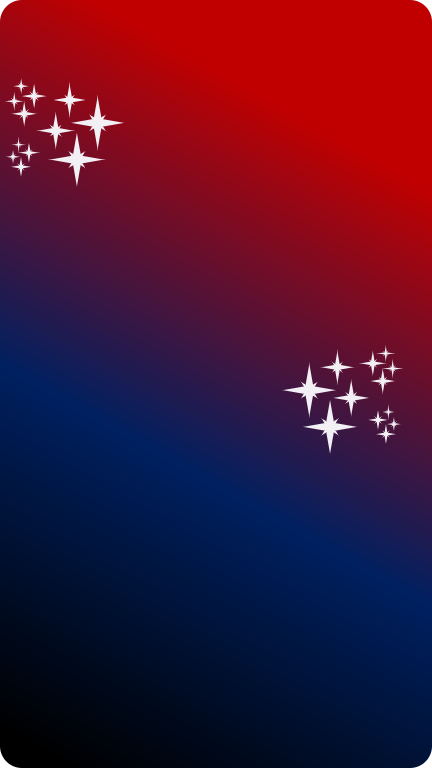
Write a Shadertoy shader that draws this background.

```glsl
// Rounded card with a diagonal black-blue-red gradient and two mirrored clusters of sparkling stars.

const vec3 BLACK = vec3(0.0);
const vec3 NAVY  = vec3(0.0, 0.125, 0.376);
const vec3 RED   = vec3(0.753, 0.0, 0.0);
const vec3 STAR  = vec3(0.95, 0.94, 0.96);
const vec3 PAPER = vec3(1.0);

// Star lists: xy = offset from the group anchor, z = spike length (canvas widths)
const vec3 LARGE_STARS[4] = vec3[4](
    vec3(0.0, 0.0, 0.061), vec3(-0.048, -0.085, 0.062),
    vec3(-0.065, 0.053, 0.037), vec3(-0.097, -0.018, 0.041));
const vec3 SMALL_STARS[4] = vec3[4](
    vec3(0.0, 0.0, 0.028), vec3(-0.023, -0.041, 0.028),
    vec3(-0.046, -0.012, 0.019), vec3(-0.030, 0.023, 0.017));

// Distance to a concave four-pointed star; waist sets the inner corner
float fourPointStar(vec2 p, float size, float waist) {
    p = abs(p);
    p = vec2(max(p.x, p.y), min(p.x, p.y));
    return dot(p - vec2(size, 0.0), normalize(vec2(waist, 1.0 - waist)));
}

// Long upright spikes joined with short diagonal ones
float sparkle(vec2 p, float size) {
    vec2 diagonal = vec2(p.x + p.y, p.y - p.x) * 0.70711;
    return min(fourPointStar(p, size, 0.15),
               fourPointStar(diagonal, size * 0.43, 0.22));
}

float starGroup(vec2 p, vec3 stars[4], float scale) {
    float d = 1e3;
    for (int i = 0; i < 4; i++)
        d = min(d, sparkle(p - stars[i].xy * scale, stars[i].z * scale));
    return d;
}

// One large group beside two small ones
float starCluster(vec2 p) {
    float d = starGroup(p, LARGE_STARS, 1.0);
    d = min(d, starGroup(p - vec2(-0.147, 0.062), SMALL_STARS, 1.0));
    return min(d, starGroup(p - vec2(-0.159, -0.069), SMALL_STARS, 0.8));
}

float roundedBox(vec2 p, vec2 halfSize, float radius) {
    vec2 q = abs(p) - halfSize + radius;
    return length(max(q, 0.0)) + min(max(q.x, q.y), 0.0) - radius;
}

float coverage(float d, float pixel) {
    return clamp(0.5 - d / pixel, 0.0, 1.0);
}

// Three stops along the corner-to-corner axis
vec3 diagonalGradient(float t) {
    vec3 low = mix(BLACK, NAVY, clamp((t - 0.04) / 0.36, 0.0, 1.0));
    return mix(low, RED, clamp((t - 0.40) / 0.41, 0.0, 1.0));
}

void mainImage(out vec4 fragColor, in vec2 fragCoord) {
    float pixel = 1.0 / iResolution.x;
    vec2 p = fragCoord * pixel;
    vec2 card = iResolution.xy * pixel;

    vec3 color = diagonalGradient(dot(p, card) / dot(card, card));

    // Star clusters, the right one mirrored
    vec2 left = p - vec2(0.226, 0.840 * card.y);
    vec2 right = p - vec2(0.716, 0.492 * card.y);
    float stars = min(starCluster(left), starCluster(vec2(-right.x, right.y)));
    color = mix(color, STAR, coverage(stars, pixel));

    // Rounded card corners
    float edge = roundedBox(p - 0.5 * card, 0.5 * card, 0.051);
    color = mix(PAPER, color, coverage(edge, pixel));

    fragColor = vec4(color, 1.0);
}
```
